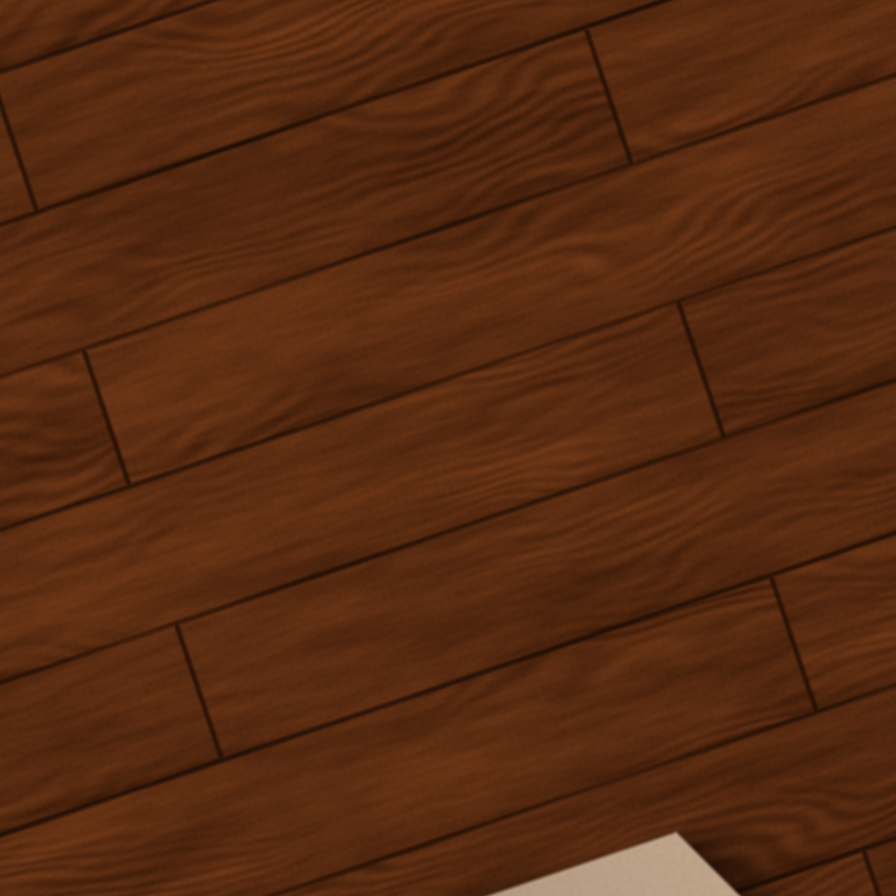
A WebGL 1 fragment shader for this texture:

```glsl
precision highp float;

uniform vec2 u_resolution;

#define TILT 0.3257
#define PLANK_WIDTH 0.1614
#define PLANK_LENGTH 1.2917
#define FLOOR_SHIFT vec2(-0.0365, 0.0764)
#define SEAM_WIDTH 0.0042
#define RING_DENSITY 54.0
#define RING_WARP 0.085
#define DARK_WOOD vec3(0.23, 0.10, 0.03)
#define LIGHT_WOOD vec3(0.44, 0.22, 0.09)
#define SEAM_COLOR vec3(0.12, 0.05, 0.015)
#define PANEL_COLOR vec3(0.72, 0.62, 0.52)
#define PANEL_EDGES vec2(1.1215, -0.174)

vec2 hash2(vec2 p) {
  vec3 a = fract(vec3(p.xyx) * vec3(0.1031, 0.1030, 0.0973));
  a += dot(a, a.yzx + 33.33);
  return fract((a.xx + a.yz) * a.zy);
}

float gradientAt(vec2 cell, vec2 corner, vec2 f) {
  float angle = 6.2832 * hash2(cell + corner).x;
  return dot(vec2(cos(angle), sin(angle)), f - corner);
}

// Gradient noise, roughly -0.7 to 0.7
float noise(vec2 p) {
  vec2 i = floor(p), f = p - i;
  vec2 s = f * f * f * (f * (f * 6.0 - 15.0) + 10.0);
  float low = mix(gradientAt(i, vec2(0, 0), f), gradientAt(i, vec2(1, 0), f), s.x);
  float high = mix(gradientAt(i, vec2(0, 1), f), gradientAt(i, vec2(1, 1), f), s.x);
  return mix(low, high, s.y);
}

// Wood tone from 0 (dark) to 1 (light); g.x runs along the grain
float woodTone(vec2 g, float boardTone) {
  float warp = noise(g * vec2(3.2, 8.0)) + 0.25 * noise(g * vec2(9.0, 22.0));
  float rings = sin(6.2832 * RING_DENSITY * (g.y + RING_WARP * warp));
  float figure = smoothstep(-0.25, 0.4, noise(g * vec2(2.3, 9.0) + 41.0));
  float tone = 0.56 + 0.2 * (boardTone - 0.5);
  tone += 0.17 * figure * rings;
  tone += 0.34 * noise(g * vec2(2.5, 15.0) + 7.0);
  tone += 0.30 * noise(g * vec2(7.0, 62.0) + 19.0);
  tone += 0.16 * noise(g * vec2(24.0, 150.0) + 3.0);
  return tone;
}

void main() {
  vec2 p = gl_FragCoord.xy / u_resolution;
  float pixel = 1.0 / min(u_resolution.x, u_resolution.y);
  vec2 q = vec2(p.x, 1.0 - p.y);

  // Floor axes: x along the planks, y across them
  float c = cos(TILT), s = sin(TILT);
  vec2 along = vec2(dot(q, vec2(c, -s)), dot(q, vec2(s, c)));
  vec2 plank = (along - FLOOR_SHIFT) / vec2(PLANK_LENGTH, PLANK_WIDTH);
  float row = floor(plank.y);
  plank.x -= 0.5 * mod(row, 2.0);
  vec2 id = vec2(floor(plank.x), row);
  vec2 local = fract(plank);
  vec2 seed = hash2(id + 23.0);

  // Grain, fine mottling and uneven light
  float tone = woodTone(along + 5.0 + 20.0 * seed, seed.y);
  tone += 0.10 * noise(along * 190.0 + 50.0);
  tone += 0.09 * (0.5 - p.x) + 0.12 * noise(p * 2.5 + 9.0);

  // Soft shade along the lower side of each plank
  float lowerEdge = (1.0 - local.y) * PLANK_WIDTH;
  float shadeAmount = 0.26 + 0.5 * noise(vec2(along.x * 3.0, row * 5.3 + 0.4));
  tone -= max(shadeAmount, 0.0) * exp(-lowerEdge / 0.016);
  vec3 color = mix(DARK_WOOD, LIGHT_WOOD, clamp(tone, -0.15, 1.15));

  // Long seams vary in strength, end joints are even
  vec2 edge = min(local, 1.0 - local) * vec2(PLANK_LENGTH, PLANK_WIDTH);
  vec2 gap = 1.0 - smoothstep(vec2(0.0), vec2(SEAM_WIDTH + pixel), edge);
  float seamRow = floor(plank.y + 0.5);
  float wear = 0.55 + 0.3 * hash2(vec2(seamRow + 11.0, 4.0)).x;
  wear += 0.5 * noise(vec2(along.x * 4.0, seamRow * 3.7 + 0.5));
  float seam = max(gap.x * 0.8, gap.y * clamp(wear, 0.3, 0.95));
  color = mix(color, SEAM_COLOR, seam);

  // Pale panel corner and the shadow beside it
  float topSide = along.y - PANEL_EDGES.x;
  float rightSide = (PANEL_EDGES.y - q.x + q.y) * 0.7071;
  float inside = min(topSide, rightSide);
  float shadow = smoothstep(-0.02, 0.03, topSide) * exp(-max(-rightSide, 0.0) / 0.03);
  color *= 1.0 - 0.5 * shadow;
  vec3 panel = PANEL_COLOR * (1.0 + 0.8 * (0.04 - rightSide * 0.4));
  panel *= 1.0 + 0.03 * noise(p * 150.0);
  float blur = 0.002 + pixel;
  color = mix(color, panel, smoothstep(-blur, blur, inside));

  gl_FragColor = vec4(color, 1.0);
}
```
